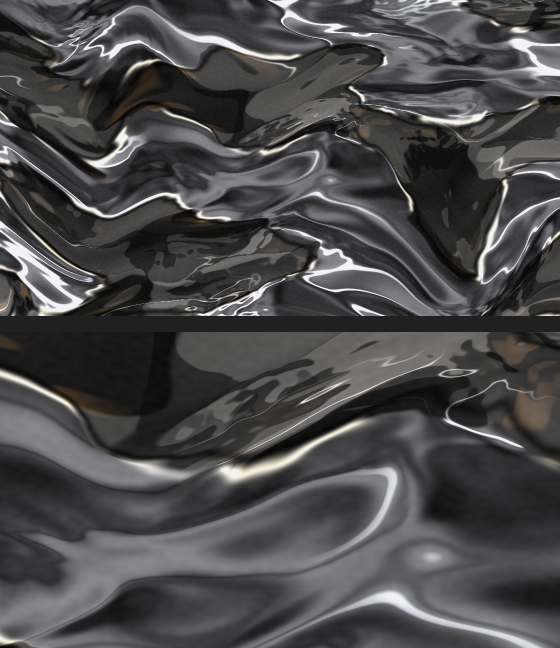
Top, the full canvas; bottom, a detail of the centre.
Write a Shadertoy shader that draws this texture.

```glsl
float noise(vec2 p) {
    vec2 cell = floor(p), f = p - cell;
    vec2 w = f * f * f * (f * (f * 6.0 - 15.0) + 10.0);
    float corner[4];
    for (int k = 0; k < 4; k++) {
        vec2 o = vec2(k & 1, k >> 1);
        float angle = 6.2832 * fract(sin(dot(cell + o, vec2(127.1, 311.7))) * 43758.55);
        corner[k] = dot(vec2(cos(angle), sin(angle)), f - o);
    }
    return mix(mix(corner[0], corner[1], w.x), mix(corner[2], corner[3], w.x), w.y);
}

// Long folds, bent by slow and then finer warps
vec2 bend(vec2 p) {
    p.y += 0.32 * noise(p * vec2(1.7, 1.2) + 4.0);
    vec2 q = p * vec2(2.4, 4.9);
    q += 0.5 * vec2(noise(q + 11.3), noise(q * vec2(1.2, 0.8) + 27.6));
    return q + 0.12 * vec2(noise(q * 2.7 + 5.1), noise(q * 2.7 + 33.8));
}

// Sheet height with rounded creases, dents and small ripples
float sheetHeight(vec2 q) {
    float fold = noise(q);
    float ripple = smoothstep(-0.2, 0.3, noise(q * 0.9 + 44.0)) * noise(q * vec2(6.5, 5.0) + 2.4);
    float pits = smoothstep(0.0, 0.35, noise(q * 0.8 + 66.0)) * noise(q * vec2(12.0, 10.0) + 9.4);
    return sqrt(fold * fold + 0.003) + 0.24 * noise(q * 2.1 + 7.7) + 0.09 * ripple + 0.035 * pits;
}

float band(float x, float width) {
    return exp(-x * x / (width * width));
}

vec3 satinMetal(vec2 q, vec2 slope) {
    float tone = 0.355 + 0.15 * sin(2.6 * slope.y + 1.6 * slope.x + 3.0 * noise(q * 0.7 + 14.2));
    tone += 0.1 * noise(q * vec2(2.0, 3.5) + 51.0);
    tone *= mix(0.4, 1.0, smoothstep(-1.0, -0.5, slope.y));
    float lit = smoothstep(-0.3, 0.1, noise(q * 0.6 + 19.5));
    float glint = slope.y - 0.28 + 0.15 * slope.x;
    tone *= 1.0 - 0.3 * band(glint + 0.3, 0.1);
    tone += lit * (0.1 * band(glint, 0.27) + 0.8 * smoothstep(0.16, 0.06, abs(glint)));
    return tone * vec3(0.985, 0.99, 1.03);
}

vec3 darkMirror(vec2 q, vec2 slope, float depth) {
    float tone = mix(0.11, 0.23, smoothstep(-0.05, -0.02, noise(q * 1.1 + 0.3 * slope + 60.4)));
    tone += 0.2 * smoothstep(0.08, 0.12, noise(q * vec2(0.7, 0.9) + 0.15 * slope + 80.7));
    tone *= 1.0 - 0.5 * smoothstep(0.13, 0.17, noise(q * 2.3 + 0.35 * slope + 36.8));
    tone += 0.04 * slope.y + 0.55 * band(slope.y - 0.4, 0.07) * smoothstep(0.05, 0.25, noise(q + 23.1));
    float amber = smoothstep(0.14, 0.34, noise(q * vec2(4.5, 6.0) + 0.5 * slope + 95.2));
    amber *= smoothstep(0.2, 0.02, depth);
    return max(tone, 0.06) * vec3(1.005, 0.995, 0.985) + amber * vec3(0.18, 0.12, 0.06);
}

vec3 crumpledSheet(vec2 p) {
    vec2 q = bend(p), e = vec2(0.006, 0.0);
    vec2 slope = vec2(sheetHeight(q + e.xy) - sheetHeight(q - e.xy),
                      sheetHeight(q + e.yx) - sheetHeight(q - e.yx)) / (2.0 * e.x);

    // Panels that mirror a dark room, set into the satin metal
    float depth = noise(q * vec2(0.55, 0.7) + 41.9) + 0.06 * noise(q * 4.0 + 8.8) - 0.03;
    depth += 0.018 * noise(q * vec2(11.0, 9.0) + 31.0);
    vec3 color = mix(satinMetal(q, slope), darkMirror(q, slope, depth), smoothstep(0.0, 0.01, depth));

    // Broken pale glints with a dark seam along the panel rims
    float broken = smoothstep(0.0, 0.15, noise(q * vec2(3.2, 2.6) + 70.3) + 0.04);
    color *= 1.0 - 0.6 * band(depth - 0.035, 0.014);
    color += band(depth - 0.006, 0.014) * broken * vec3(0.86, 0.83, 0.76);
    return color + 0.025 * noise(p * vec2(90.0, 140.0));
}

void mainImage(out vec4 fragColor, in vec2 fragCoord) {
    vec3 color = vec3(0.0);
    for (int k = 0; k < 4; k++) {
        vec2 offset = 0.5 * vec2(k & 1, k >> 1) - 0.25;
        color += min(crumpledSheet((fragCoord + offset) / iResolution.y), vec3(0.95, 0.95, 0.97));
    }
    fragColor = vec4(color / 4.0, 1.0);
}
```
